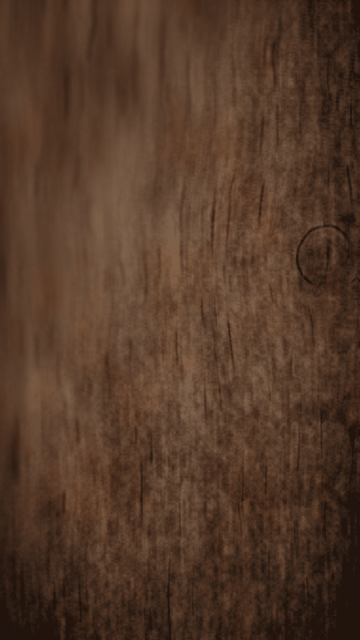
A Shadertoy shader for this texture:

```glsl
// Weathered dark brown plank: vertical grain bending around a knot at the right.
// Stretched noise makes grain and stains, hashed cells make cracks; a focus
// mask softens the upper left and a vignette darkens the borders.

#define DARK vec3(0.130, 0.080, 0.053)
#define MIDDLE vec3(0.318, 0.212, 0.148)
#define LIGHT vec3(0.490, 0.378, 0.292)
#define KNOT_CENTER vec2(0.905, 1.065)
#define KNOT_RADIUS 0.078
#define GLOW_CENTER vec2(0.43, 1.03)
#define VIGNETTE 0.53
#define BASE_TONE 0.85
#define STREAK_CONTRAST 0.48
#define STAIN_CONTRAST 0.46
#define FIBER_CONTRAST 0.26
#define CRACK_DEPTH 0.36

float hash(vec2 p) {
    return fract(sin(dot(p, vec2(127.1, 311.7))) * 43758.5453);
}

float noise(vec2 p) {
    vec2 cell = floor(p), f = fract(p);
    f = f * f * (3.0 - 2.0 * f);
    float low = mix(hash(cell), hash(cell + vec2(1, 0)), f.x);
    float high = mix(hash(cell + vec2(0, 1)), hash(cell + vec2(1, 1)), f.x);
    return mix(low, high, f.y);
}

// Fractal noise; detail scales the weight of each finer octave
float fbm(vec2 p, float detail) {
    float sum = 0.0, weight = 1.0, total = 0.0;
    for (int i = 0; i < 5; i++) {
        sum += weight * noise(p);
        total += weight;
        p = p * 2.03 + 17.3;
        weight *= detail;
    }
    return sum / total;
}

// Thin vertical cracks of random place, length and strength
float cracks(vec2 p, vec2 density, float width, float seed) {
    vec2 q = p * density;
    float column = floor(q.x);
    q.y += 7.0 * hash(vec2(column, seed));
    vec2 id = vec2(column, floor(q.y));
    float chance = hash(id + seed);
    float center = 0.25 + 0.5 * hash(id + seed + 3.7);
    float across = abs(fract(q.x) - center) / density.x;
    float along = abs(fract(q.y) - 0.5);
    float reach = 0.15 + 0.33 * hash(id + seed + 9.1);
    float taper = 1.0 - smoothstep(reach * 0.4, reach, along);
    return smoothstep(0.45, 0.9, chance) * taper * (1.0 - smoothstep(0.0, width, across));
}

// Stains that hang below the knot, each with a crisp ragged outer rim
float stains(vec2 d, vec2 grain, float focus) {
    float ragged = 0.16 * (fbm(grain * vec2(13.0, 4.0), 0.65) - 0.5);
    float reach = length(d * vec2(0.85, 1.0)) + ragged;
    float below = smoothstep(0.05, -0.16, d.y);
    float sum = 0.0;
    for (int i = 0; i < 3; i++) {
        float rim = 0.25 + 0.22 * float(i);
        float soft = mix(0.05, 0.006, focus);
        float fill = smoothstep(rim - 0.10, rim, reach);
        float edge = 1.0 - smoothstep(rim - soft, rim + soft, reach);
        float patchy = smoothstep(0.3, 0.65, noise(grain * vec2(6.0, 4.0) + float(i) * 5.0));
        sum += fill * edge * patchy * (1.0 - 0.2 * float(i));
    }
    return sum * below;
}

// Dark split rim, faint rings and radial checks of the knot
float knot(vec2 d, float pixel) {
    float r = length(d * vec2(1.0, 0.94)) + 0.014 * (fbm(d * 16.0 + 4.0, 0.6) - 0.5);
    float angle = atan(d.y, d.x);
    float rings = sin(r * 300.0 + 6.0 * noise(d * 30.0)) * (1.0 - smoothstep(0.04, 0.17, r));
    float broken = smoothstep(-0.5, 0.4, sin(angle - 0.9));
    broken = max(broken, smoothstep(0.1, 0.7, -cos(angle)));
    float rim = broken * (1.0 - smoothstep(0.0015, 0.003 + pixel, abs(r - KNOT_RADIUS)));
    float spoke = abs(sin(angle * 3.5 + 4.0 * noise(d * 22.0))) * r;
    float checks = (1.0 - smoothstep(0.0, 0.003 + pixel, spoke))
        * smoothstep(0.06, 0.08, r) * (1.0 - smoothstep(0.10, 0.15, r));
    float hollow = 1.0 - smoothstep(0.008, 0.036, length(d - vec2(0.06, 0.105)) + 0.03 * noise(d * 50.0));
    float shade = 1.0 - smoothstep(0.04, 0.19, length(d - vec2(0.04, -0.05)));
    return 0.05 * rings + 0.4 * rim + 0.3 * checks + 0.35 * hollow + 0.16 * shade;
}

void mainImage(out vec4 fragColor, in vec2 fragCoord) {
    vec2 p = fragCoord / iResolution.x;
    float pixel = 1.0 / iResolution.x;
    vec2 d = p - KNOT_CENTER;
    float focus = smoothstep(0.08, 0.68, p.x + 0.45 * (0.9 - p.y));

    // Grain coordinates bulge a little around the knot and waver
    vec2 grain = p;
    grain.x -= 0.28 * d.x * exp(-dot(d, d * vec2(9.0, 14.0)));
    grain.x += 0.014 * (noise(p * vec2(4.0, 5.0)) - 0.5);

    // Broad light, stains and streaks
    vec2 spread = (p - GLOW_CENTER) / vec2(0.6, 0.95);
    float tone = BASE_TONE - VIGNETTE * dot(spread, spread);
    float detail = mix(0.4, 0.8, focus);
    tone += STAIN_CONTRAST * (fbm(grain * vec2(6.0, 4.5) + 8.0, detail) - 0.5);
    tone += STREAK_CONTRAST * (fbm(grain * vec2(22.0, 2.8), detail) - 0.5);
    tone -= 0.24 * stains(d, grain, focus);

    // Fibres, mottling and pores, sharp only where in focus
    float fibers = noise(grain * vec2(120.0, 16.0)) + noise(grain * vec2(70.0, 40.0)) - 1.0;
    float pores = noise(p * 190.0) + noise(p * 95.0 + 40.0) - 1.0;
    tone += (FIBER_CONTRAST * fibers + 0.19 * pores) * mix(0.12, 1.0, focus);

    // Cracks widen and fade out of focus
    float width = mix(0.014, 0.0022, focus) + pixel;
    vec2 bent = grain + vec2(0.008 * (noise(p * vec2(9.0, 16.0)) - 0.5), 0.0);
    float split = cracks(bent, vec2(14.0, 2.6), width, 2.0)
        + 0.75 * cracks(bent, vec2(25.0, 4.2), width, 11.0);
    tone -= CRACK_DEPTH * split * mix(0.45, 1.0, focus);
    tone -= knot(d, pixel);

    // Brown ramp with faint rusty patches
    tone = clamp(tone, 0.0, 1.0);
    vec3 color = mix(DARK, MIDDLE, min(tone * 2.0, 1.0));
    color = mix(color, LIGHT, max(tone * 2.0 - 1.0, 0.0));
    float rust = smoothstep(0.42, 0.8, fbm(grain * vec2(8.0, 5.0) + 31.0, 0.6));
    fragColor = vec4(color * mix(vec3(1.0), vec3(1.04, 0.97, 0.9), rust), 1.0);
}
```
